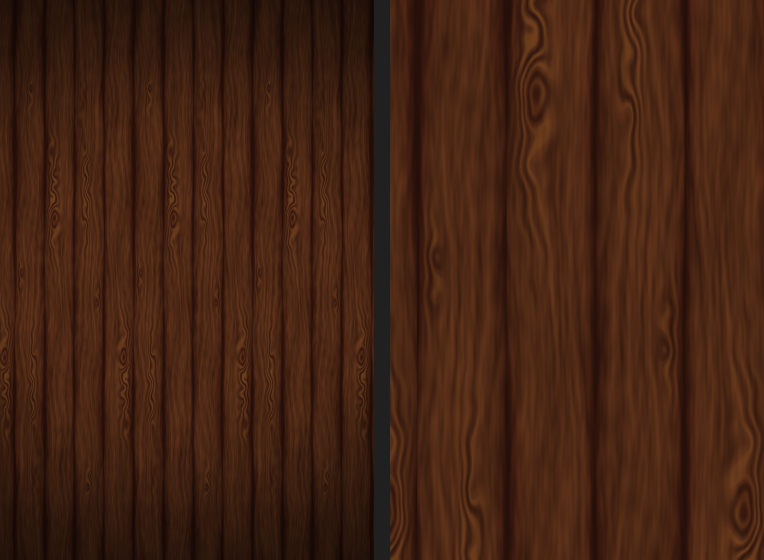
Left: the whole. Right: its middle third, enlarged.
A Shadertoy shader for this texture:

```glsl
// Dark stained wood planks standing side by side, lit from the middle.
// Two plank designs alternate; each next pair is the first turned by 180 degrees,
// so four planks form one repeat. Grain follows contours of a warped height field.

#define PITCH 0.0795        // plank width, in canvas widths
#define FIRST_SEAM 0.0395   // position of the first full plank's left edge
#define TURN_HEIGHT 0.486   // centre of the half turn, in canvas heights
#define RING_FREQ 44.0      // growth rings in the figured wood
#define GRAIN_FREQ 11.0     // broad straight grain
#define FIBRE_FREQ 19.0     // fine fibres
#define SAMPLES 2           // supersampling per axis
#define DARK_WOOD vec3(0.215, 0.102, 0.056)
#define LIGHT_WOOD vec3(0.405, 0.220, 0.112)
#define GOLD vec3(0.52, 0.31, 0.13)
#define RED_SHADE vec3(0.215, 0.085, 0.048)
#define SEAM_COLOR vec3(0.120, 0.046, 0.032)

vec2 gradient(vec2 cell) {
    vec3 h = fract(cell.xyx * vec3(0.1031, 0.1030, 0.0973));
    h += dot(h, h.yzx + 33.33);
    float angle = 6.2832 * fract((h.x + h.y) * h.z);
    return vec2(cos(angle), sin(angle));
}

// Gradient noise, about -0.7 to 0.7
float noise(vec2 p) {
    vec2 i = floor(p), f = p - i;
    vec2 w = f * f * f * (f * (f * 6.0 - 15.0) + 10.0);
    vec2 e = vec2(0.0, 1.0);
    float low = mix(dot(gradient(i), f), dot(gradient(i + e.yx), f - e.yx), w.x);
    float high = mix(dot(gradient(i + e.xy), f - e.xy), dot(gradient(i + 1.0), f - 1.0), w.x);
    return mix(low, high, w.y);
}

// Soft elliptical hill
float hill(vec2 q, vec2 centre, vec2 radius) {
    vec2 d = (q - centre) / radius;
    return exp(-dot(d, d));
}

// x: knot height, y: strength of the curly figure
vec2 knots(vec2 q, float design) {
    if (design > 0.5) {
        float eye = hill(q, vec2(-0.2, 2.3), vec2(0.17, 0.7));
        float curl = hill(q, vec2(-0.2, 3.2), vec2(0.22, 2.6));
        return vec2(1.2 * eye, max(eye, curl));
    }
    float eye = hill(q, vec2(-0.33, 0.37), vec2(0.12, 0.65));
    float streak = hill(q, vec2(0.0, 6.5), vec2(0.11, 0.9));
    float oval = hill(q, vec2(0.15, -6.3), vec2(0.2, 1.0));
    float chain = hill(q, vec2(0.1, -2.1), vec2(0.11, 0.6))
                + hill(q, vec2(0.12, -4.7), vec2(0.10, 0.45));
    float curl = hill(q, vec2(0.1, -3.2), vec2(0.15, 2.2));
    return vec2(eye + 0.7 * streak + oval + 0.8 * chain,
                max(max(eye, 0.85 * streak), max(0.8 * curl, 0.4 * oval)));
}

// q: place in the plank, in plank widths, measured from its centre
vec3 plank(vec2 q, float design) {
    vec2 seed = vec2(17.0, 31.0) * (design + 1.0);
    vec2 knot = knots(q, design);

    // Height field whose contours are the grain
    float height = q.x + 0.28 * noise(q * vec2(1.3, 0.45) + seed)
                 + 0.30 * knot.y * noise(q * vec2(3.0, 2.3) + seed)
                 + 0.22 * knot.x;
    float grain = noise(vec2(height * GRAIN_FREQ, q.y * 0.25) + seed);
    float fibre = noise(vec2((q.x + 0.3 * height) * FIBRE_FREQ, q.y * 2.6) + seed);
    float patches = noise(q * vec2(1.5, 0.6) + seed.yx);
    float tone = 0.5 + 0.5 * grain + 0.36 * fibre + 0.25 * patches;
    vec3 color = mix(DARK_WOOD, LIGHT_WOOD, clamp(tone, 0.0, 1.0));

    // Golden and dark rings around knots
    float ring = sin(height * RING_FREQ + 1.5 * grain);
    color = mix(color, GOLD, 0.55 * knot.y * smoothstep(0.2, 1.0, ring));
    color = mix(color, SEAM_COLOR, 0.55 * knot.y * smoothstep(0.0, 1.0, -ring));
    color = mix(color, RED_SHADE, 0.5 * smoothstep(0.65, 1.1, knot.x));

    // Wavy red shade and thin dark seam, each edge with its own course
    float side = step(0.0, q.x);
    float wave = noise(vec2(side * 7.3 + 0.4, q.y * 0.42) + seed);
    float edge = 0.5 - abs(q.x);
    float shade = 1.0 - smoothstep(0.0, 0.22, edge + 0.22 * wave);
    float seam = 1.0 - smoothstep(0.0, 0.085, edge + 0.09 * wave);
    color = mix(color, RED_SHADE * (1.0 + 0.4 * fibre + 0.3 * grain), 0.75 * shade);
    return mix(color, SEAM_COLOR, 0.75 * seam);
}

vec3 wall(vec2 uv) {
    float column = (uv.x - FIRST_SEAM) / PITCH;
    float index = mod(floor(column), 4.0);
    float aspect = iResolution.y / iResolution.x;
    vec2 q = vec2(fract(column) - 0.5, (uv.y - TURN_HEIGHT) * aspect / PITCH);
    if (index > 1.5) q = -q;
    return plank(q, mod(index, 2.0));
}

void mainImage(out vec4 fragColor, in vec2 fragCoord) {
    vec3 color = vec3(0.0);
    for (int i = 0; i < SAMPLES * SAMPLES; i++) {
        vec2 offset = (vec2(i % SAMPLES, i / SAMPLES) + 0.5) / float(SAMPLES) - 0.5;
        color += wall((fragCoord + offset) / iResolution.xy);
    }
    color /= float(SAMPLES * SAMPLES);

    // Vignette, strongest at top and bottom
    vec2 fromCentre = (fragCoord / iResolution.xy - 0.5) * vec2(0.5, 1.0);
    color *= mix(1.0, 0.42, smoothstep(0.2, 0.62, length(fromCentre)));
    fragColor = vec4(color, 1.0);
}
```
